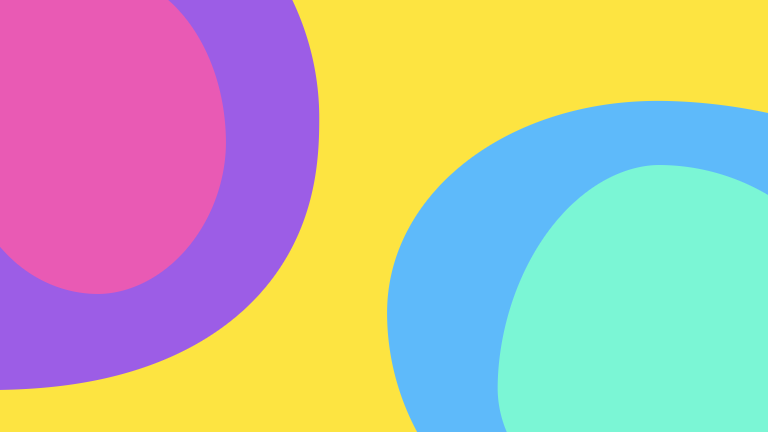
Give the GLSL for this background, as a WebGL 1 fragment shader.

```glsl
precision highp float;
// Flat pop-coloured background: two nested pairs of soft blobs on yellow.

uniform vec2 u_resolution;

const vec3 YELLOW = vec3(0.994, 0.894, 0.253);
const vec3 PURPLE = vec3(0.610, 0.363, 0.900);
const vec3 PINK   = vec3(0.914, 0.351, 0.706);
const vec3 BLUE   = vec3(0.370, 0.730, 0.980);
const vec3 MINT   = vec3(0.484, 0.965, 0.835);

// Approximate signed distance to a blob made of four superellipse quadrants.
// reach: left, right, up, down radii
// power: exponents for upper left, upper right, lower left, lower right
float blobDistance(vec2 p, vec2 center, vec4 reach, vec4 power) {
  vec2 d = p - center;
  vec2 radius = vec2(d.x < 0.0 ? reach.x : reach.y,
                     d.y > 0.0 ? reach.z : reach.w);
  vec2 side = d.y > 0.0 ? power.xy : power.zw;
  float n = d.x < 0.0 ? side.x : side.y;

  vec2 q = max(abs(d) / radius, 1e-4);
  vec2 slope = pow(q, vec2(n - 1.0));
  float field = dot(slope, q) - 1.0;
  return field / max(length(n * slope / radius), 1e-3);
}

// Lays a colour over the base inside the shape, with a one-pixel soft edge.
vec3 paint(vec3 base, vec3 color, float dist, float pixel) {
  return mix(base, color, clamp(0.5 - dist / pixel, 0.0, 1.0));
}

void main() {
  // Canvas height is one unit
  float pixel = 1.0 / u_resolution.y;
  vec2 p = gl_FragCoord.xy * pixel;

  // Upper left pair
  float purple = blobDistance(p, vec2(-0.046, 0.727),
      vec4(0.785, 0.785, 0.699, 0.630), vec4(2.0, 2.0, 2.33, 2.33));
  float pink = blobDistance(p, vec2(0.227, 0.669),
      vec4(0.3125, 0.296, 0.396, 0.3495), vec4(8.0, 2.0, 2.0, 1.92));

  // Lower right pair
  float blue = blobDistance(p, vec2(1.523, 0.2755),
      vec4(0.627, 0.831, 0.491, 0.602), vec4(2.03, 1.9, 2.0, 2.0));
  float mint = blobDistance(p, vec2(1.525, 0.102),
      vec4(0.373, 0.505, 0.516, 0.308), vec4(1.9, 2.0, 2.0, 2.0));

  vec3 color = YELLOW;
  color = paint(color, PURPLE, purple, pixel);
  color = paint(color, PINK, pink, pixel);
  color = paint(color, BLUE, blue, pixel);
  color = paint(color, MINT, mint, pixel);
  gl_FragColor = vec4(color, 1.0);
}
```
